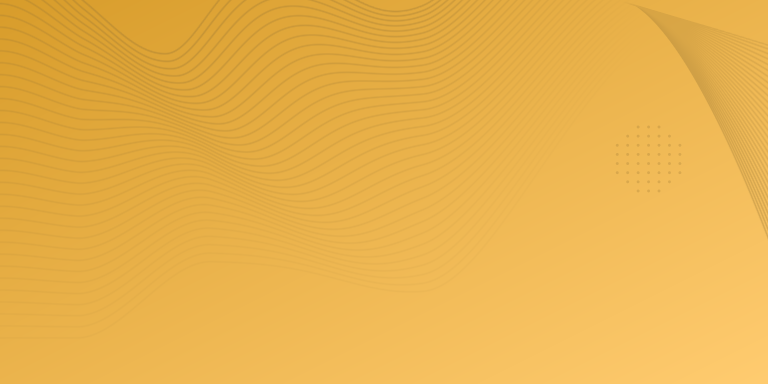
This background is drawn by a Shadertoy shader. Its source:

```glsl
#define GOLD_DARK vec3(0.845, 0.612, 0.165)
#define GOLD_LIGHT vec3(1.000, 0.798, 0.438)
#define INK vec3(0.610, 0.470, 0.200)
#define WAVE_LINES 34.0
#define FAN_LINES 28.0
#define LINE_WIDTH 0.0042
#define FAN_START 1.615
#define DOT_CENTER vec2(1.689, 0.586)
#define DOT_SPACING vec2(0.0272, 0.0238)
#define DOT_RADIUS 0.0037
#define DISC_RADIUS 0.0925

float bump(float x, float center, float width) {
    float d = (x - center) / width;
    return exp(-d * d);
}

// Height of wave line s, from the top line at 0 to the bottom line at 1
float waveHeight(float x, float s) {
    float t = clamp(s, 0.0, 1.0);
    float top = 1.18 - 0.08 * smoothstep(0.0, 0.22, x) + 0.30 * smoothstep(1.1, 1.6, x);
    float bottom = 0.12 + 0.20 * smoothstep(0.20, 0.55, x) + 0.62 * smoothstep(1.1, 1.8, x);
    // The main valley drifts right and widens as it descends
    float center = mix(0.43, 1.07, pow(t, 1.25));
    float width = x < center ? mix(0.23, 0.26, t) : mix(0.15, 0.25, t);
    float valley = mix(0.24, 0.08, t) * bump(x, center, width);
    float ripple = 0.13 * pow(1.0 - t, 3.0) * bump(x, 1.03, 0.20);
    return mix(top, bottom, s) - valley - ripple;
}

// Finds the wave line through a point by bisection
float waveIndex(vec2 p) {
    float low = -0.1, high = 1.1;
    for (int i = 0; i < 20; i++) {
        float middle = 0.5 * (low + high);
        if (waveHeight(p.x, middle) > p.y) low = middle;
        else high = middle;
    }
    return 0.5 * (low + high);
}

// Coverage of soft lines at whole values of n, averaged where they crowd
float contourLines(float n, float count, float pixel) {
    float slope = max(length(vec2(dFdx(n), dFdy(n))) / pixel, 0.001);
    float dist = abs(fract(n - 0.5) - 0.5) / slope;
    float blur = pixel + 0.0012;
    float thin = clamp(0.5 + (0.5 * LINE_WIDTH - dist) / blur, 0.0, 1.0);
    float average = min(LINE_WIDTH * slope, 1.0);
    float line = mix(thin, average, smoothstep(0.35, 0.8, pixel * slope));
    float range = min(n + 0.5, count + 0.5 - n);
    return line * clamp(0.5 + range / (slope * pixel), 0.0, 1.0);
}

float waveInk(vec2 p, float pixel) {
    float s = waveIndex(p);
    float line = contourLines(s * WAVE_LINES, WAVE_LINES, pixel);
    float strength = 0.07 + 0.31 * pow(1.0 - clamp(s, 0.0, 1.0), 1.3);
    strength *= 1.0 - 0.4 * smoothstep(1.0, 1.5, p.x);
    return line * strength * (1.0 - smoothstep(1.52, 1.70, p.x));
}

// Lines spreading from one point on the upper edge
float fanInk(vec2 p, float pixel) {
    float reach = max(p.x - FAN_START, 0.0);
    float top = 1.0 - 0.305 * reach;
    float edge = 1.0 - 2.9 * pow(reach, 1.62);
    float s = (top - p.y) / max(top - edge, 0.004);
    float n = FAN_LINES * sign(s) * pow(abs(s), 0.85);
    float line = contourLines(n, FAN_LINES, pixel);
    float strength = mix(0.22, 0.36, smoothstep(0.4, 1.0, s));
    return line * strength * smoothstep(FAN_START, FAN_START + 0.06, p.x);
}

// Grid of dots trimmed to a disc
float dotInk(vec2 p, float pixel) {
    vec2 q = (p - DOT_CENTER) / DOT_SPACING;
    vec2 cell = vec2(floor(q.x + 0.5), floor(q.y) + 0.5);
    float dist = length((q - cell) * DOT_SPACING) - DOT_RADIUS;
    float inside = step(length(cell * DOT_SPACING), DISC_RADIUS);
    return 0.28 * inside * clamp(0.5 - dist / pixel, 0.0, 1.0);
}

void mainImage(out vec4 fragColor, in vec2 fragCoord) {
    vec2 uv = fragCoord / iResolution.xy;
    vec2 p = fragCoord / iResolution.y;
    float pixel = 1.0 / iResolution.y;

    // Diagonal gradient, then the ink layers
    vec3 color = mix(GOLD_DARK, GOLD_LIGHT, 0.5 * (uv.x + 1.0 - uv.y));
    color = mix(color, INK, waveInk(p, pixel));
    color = mix(color, INK, fanInk(p, pixel));
    color = mix(color, INK, dotInk(p, pixel));
    fragColor = vec4(color, 1.0);
}
```
